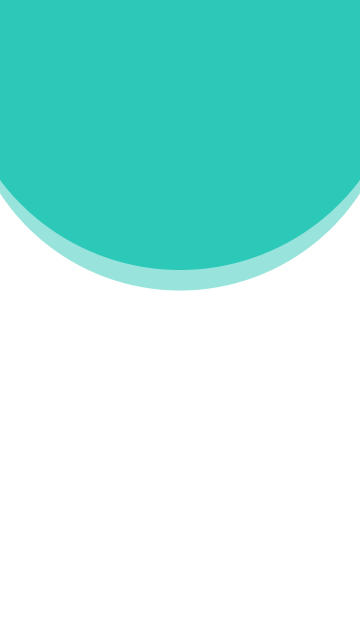
Give the GLSL for this background, as a Shadertoy shader.

```glsl
const vec3 WHITE = vec3(1.0);
const vec3 TEAL = vec3(0.173, 0.784, 0.722);
const vec3 PALE_TEAL = vec3(0.596, 0.894, 0.863);

float circleDistance(vec2 point, vec2 center, float radius) {
    return length(point - center) - radius;
}

// Soft coverage of a shape, one pixel wide at its edge
float coverage(float dist, float pixel) {
    return clamp(0.5 - dist / pixel, 0.0, 1.0);
}

void mainImage(out vec4 fragColor, in vec2 fragCoord) {
    // Canvas width is one unit; zero lies at the middle of the top edge
    float pixel = 1.0 / iResolution.x;
    vec2 point = (fragCoord - vec2(0.5, 1.0) * iResolution.xy) * pixel;

    // Pale rim disc, then the larger disc above it
    float rim = circleDistance(point, vec2(0.0, -0.209), 0.598);
    float disc = circleDistance(point, vec2(0.0, -0.125), 0.625);

    vec3 color = mix(WHITE, PALE_TEAL, coverage(rim, pixel));
    color = mix(color, TEAL, coverage(disc, pixel));
    fragColor = vec4(color, 1.0);
}
```
